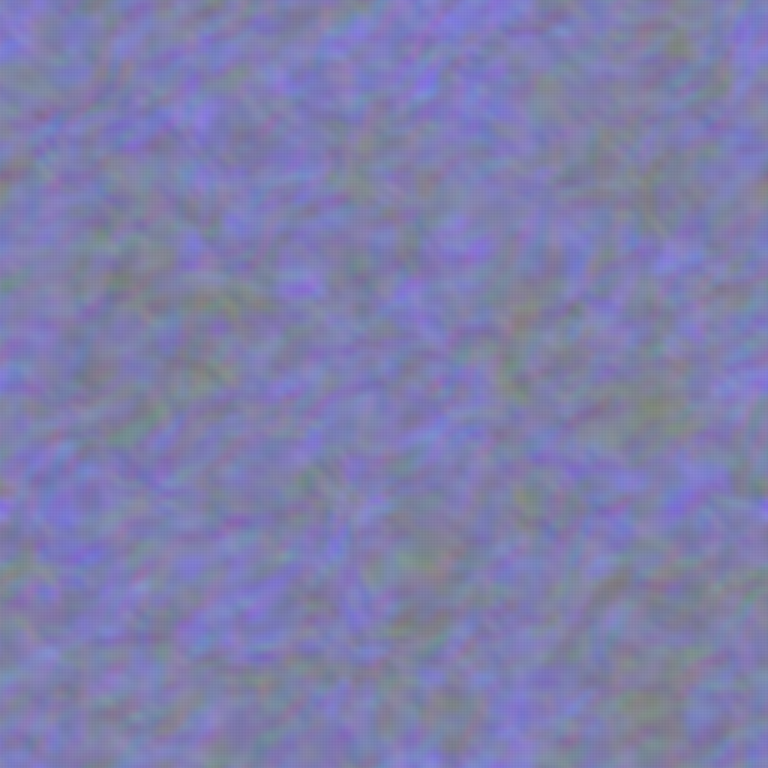
Write a Shadertoy shader that draws this texture map.

```glsl
#define BASE vec3(0.497, 0.498, 0.677)
#define PATCH_AMOUNT 0.105
#define MOTTLE_AMOUNT 0.125
#define GRAIN_AMOUNT 0.115
#define FINE_AMOUNT 0.085
#define SLOPE_TINT 0.115
#define SLOPE_STEP 0.009
#define SHADE_AMOUNT 0.045
#define WARP_AMOUNT 0.022
#define WEAVE_REPEATS 256.0
#define WEAVE_AMOUNT 0.007

const float TAU = 6.2831853;

// Integer hash of a lattice cell, from 0 to 1
float hash(vec2 cell, float seed) {
    uvec3 k = uvec3(vec3(cell, seed));
    uint h = k.x * 1597334677u ^ k.y * 3812015801u ^ k.z * 2798796415u;
    h = (h ^ (h >> 16)) * 2246822519u;
    h = (h ^ (h >> 13)) * 3266489917u;
    return float((h ^ (h >> 16)) >> 8) / 16777216.0;
}

// Smooth value noise centred on zero; wraps after "period" cells
float noise(vec2 uv, vec2 period, float seed) {
    vec2 p = uv * period;
    vec2 cell = floor(p);
    vec2 f = p - cell;
    f = f * f * f * (f * (f * 6.0 - 15.0) + 10.0);
    vec2 a = mod(cell, period);
    vec2 b = mod(cell + 1.0, period);
    float low = mix(hash(a, seed), hash(vec2(b.x, a.y), seed), f.x);
    float high = mix(hash(vec2(a.x, b.y), seed), hash(b, seed), f.x);
    return mix(low, high, f.y) - 0.5;
}

// Grain leaning up to the right: a flat and a steep whole-number shear
float leaningNoise(vec2 uv, float seed) {
    return 0.75 * noise(vec2(uv.x - uv.y, uv.y), vec2(24.0, 32.0), seed)
         + 0.65 * noise(vec2(uv.x, uv.y - uv.x), vec2(32.0, 26.0), seed + 1.0);
}

// Relief whose slopes tint red and green
float relief(vec2 uv) {
    return leaningNoise(uv, 1.0)
         + 0.6 * noise(uv, vec2(34.0, 36.0), 3.0)
         + 0.4 * noise(uv, vec2(58.0, 62.0), 4.0);
}

// Blue level: broad patches, mottling, leaning grain and fine detail
float blueLevel(vec2 uv) {
    return PATCH_AMOUNT * noise(uv, vec2(7.0, 9.0), 5.0)
         + MOTTLE_AMOUNT * noise(uv, vec2(15.0, 18.0), 6.0)
         + GRAIN_AMOUNT * leaningNoise(uv, 7.0)
         + GRAIN_AMOUNT * noise(uv, vec2(32.0, 35.0), 9.0)
         + FINE_AMOUNT * noise(uv, vec2(56.0, 60.0), 10.0);
}

void mainImage(out vec4 fragColor, in vec2 fragCoord) {
    vec2 uv = fragCoord / iResolution.xy;

    // Gentle bending hides the lattice and curls the strokes
    vec2 bend = vec2(noise(uv, vec2(10.0), 11.0), noise(uv, vec2(10.0), 12.0));
    vec2 p = uv + WARP_AMOUNT * bend;

    // Central differences of the relief
    vec2 dx = vec2(0.5 * SLOPE_STEP, 0.0);
    vec2 slope = vec2(relief(p + dx) - relief(p - dx),
                      relief(p + dx.yx) - relief(p - dx.yx));

    // Bluer areas lose a little green
    float blue = blueLevel(p);
    vec3 color = BASE + vec3(SLOPE_TINT * slope, blue);
    color.g -= 0.12 * blue;

    // Light and dark strokes shared by all channels
    color += SHADE_AMOUNT * leaningNoise(p, 13.0);

    // Faint square mesh, faded out where pixels cannot resolve it
    vec2 wave = sin(TAU * WEAVE_REPEATS * uv);
    vec2 visible = smoothstep(1.5, 2.0, iResolution.xy / WEAVE_REPEATS);
    color += WEAVE_AMOUNT * dot(wave, visible);

    fragColor = vec4(clamp(color, 0.0, 1.0), 1.0);
}
```
